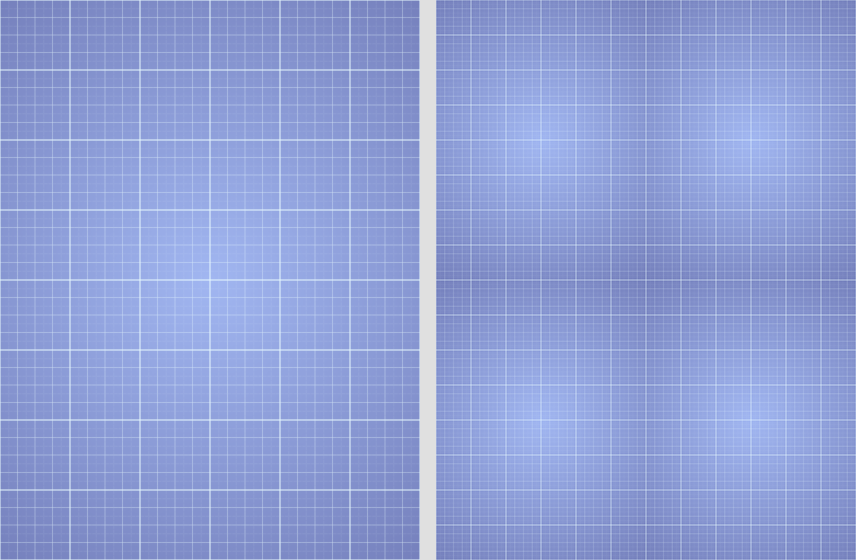
Left, the tile; right, the same tile 2 across and 2 down.
Write a Shadertoy shader that draws this pattern.

```glsl
// Drafting paper: three nested grids of pale lines over a blue sheet.
// A soft round glow lights the centre; the finest lines are dashed.
// Everything is measured in large cells, so the sheet wraps on both axes.

const vec2  CELLS         = vec2(6.0, 8.0);   // large cells across and down
const float MINOR_SPLIT   = 4.0;              // medium cells per large cell
const float FINE_SPLIT    = 8.0;              // small cells per large cell
const float MAJOR_WIDTH   = 0.0156;           // line widths in large cells
const float MINOR_WIDTH   = 0.0156;
const float FINE_WIDTH    = 0.0156;
const float MAJOR_OPACITY = 0.70;
const float MINOR_OPACITY = 0.24;
const float FINE_OPACITY  = 0.07;
const float GLOW_RADIUS   = 0.833;            // in sheet widths
const float MOTTLE        = 0.002;
const vec3  GLOW_COLOR    = vec3(0.632, 0.715, 0.945);
const vec3  EDGE_COLOR    = vec3(0.460, 0.503, 0.738);
const vec3  LINE_COLOR    = vec3(0.920, 0.990, 1.000);

float hash(vec2 p) {
    vec3 q = fract(vec3(p.xyx) * 0.1031);
    q += dot(q, q.yzx + 33.33);
    return fract((q.x + q.y) * q.z);
}

// Value noise that repeats after a whole number of lattice steps
float wrappedNoise(vec2 p, vec2 period) {
    vec2 i = floor(p), f = fract(p);
    f = f * f * (3.0 - 2.0 * f);
    float a = hash(mod(i, period));
    float b = hash(mod(i + vec2(1.0, 0.0), period));
    float c = hash(mod(i + vec2(0.0, 1.0), period));
    float d = hash(mod(i + 1.0, period));
    return mix(mix(a, b, f.x), mix(c, d, f.x), f.y);
}

// Box-filtered coverage: x holds vertical lines, y horizontal ones
vec2 gridLines(vec2 cell, float split, float width, vec2 pixel) {
    vec2 dist = abs(fract(cell * split + 0.5) - 0.5) / split;
    vec2 cover = (0.5 * (width + pixel) - dist) / pixel;
    return clamp(cover, vec2(0.0), min(vec2(1.0), width / pixel));
}

float overlay(vec2 alpha) {
    return 1.0 - (1.0 - alpha.x) * (1.0 - alpha.y);
}

// Two soft dashes along each small cell, with gaps where lines cross
vec2 dashes(vec2 cell) {
    vec2 phase = abs(fract(cell * FINE_SPLIT * 2.0) - 0.5);
    return mix(vec2(1.0), vec2(0.5), smoothstep(0.25, 0.45, phase.yx));
}

void mainImage(out vec4 fragColor, in vec2 fragCoord) {
    vec2 uv = fragCoord / iResolution.xy;
    vec2 cell = uv * CELLS;
    vec2 pixel = CELLS / iResolution.xy;

    // Sheet with a mirrored glow, equal on opposite edges
    float radius = length((uv - 0.5) * CELLS / CELLS.x);
    vec3 color = mix(GLOW_COLOR, EDGE_COLOR, min(radius / GLOW_RADIUS, 1.0));

    // Barely visible paper grain
    color += MOTTLE * (wrappedNoise(cell * 32.0, CELLS * 32.0) - 0.5);

    // Nested grids, finest first
    vec2 fine = gridLines(cell, FINE_SPLIT, FINE_WIDTH, pixel) * dashes(cell);
    vec2 minor = gridLines(cell, MINOR_SPLIT, MINOR_WIDTH, pixel);
    vec2 major = gridLines(cell, 1.0, MAJOR_WIDTH, pixel);
    color = mix(color, LINE_COLOR, overlay(fine * FINE_OPACITY));
    color = mix(color, LINE_COLOR, overlay(minor * MINOR_OPACITY));
    color = mix(color, LINE_COLOR, overlay(major * MAJOR_OPACITY));

    fragColor = vec4(color, 1.0);
}
```
